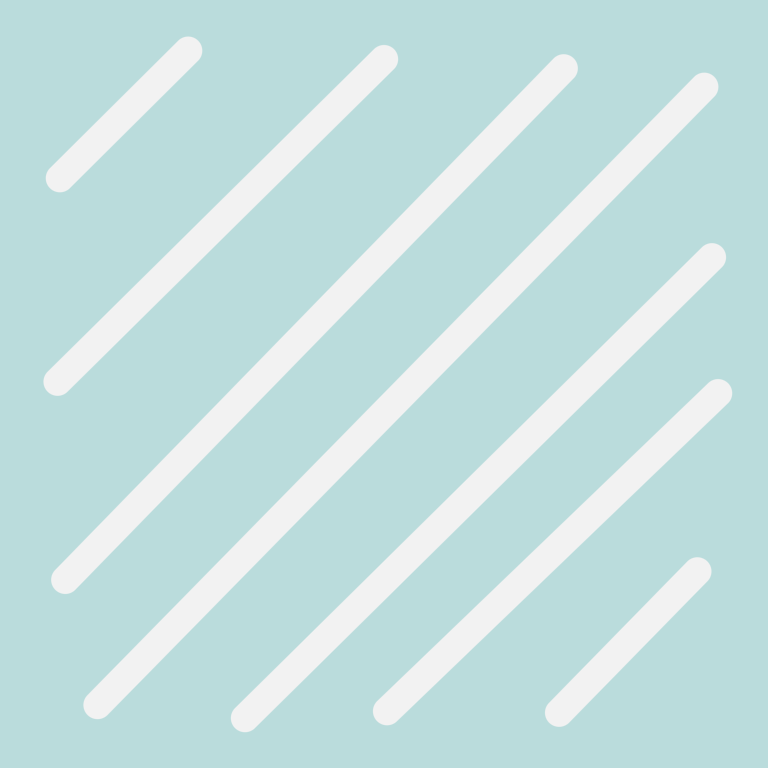
Reproduce this pattern procedurally as a Shadertoy shader.

```glsl
// Seven round-capped diagonal strokes, drawn by hand on a pale teal tile.
#define TILES 1.0
#define STROKE_COUNT 7
#define STROKE_RADIUS 0.0184
#define GROUND_COLOR vec3(0.729, 0.863, 0.863)
#define STROKE_COLOR vec3(0.949, 0.949, 0.949)

// Lower-left end (xy) and upper-right end (zw) of each stroke, in tile units
const vec4 STROKES[STROKE_COUNT] = vec4[STROKE_COUNT](
    vec4(0.078, 0.768, 0.245, 0.934),
    vec4(0.075, 0.503, 0.500, 0.923),
    vec4(0.085, 0.245, 0.734, 0.911),
    vec4(0.127, 0.082, 0.917, 0.887),
    vec4(0.319, 0.065, 0.927, 0.665),
    vec4(0.504, 0.074, 0.935, 0.488),
    vec4(0.728, 0.072, 0.908, 0.256)
);

// Signed distance to a line segment with round caps
float capsuleDistance(vec2 p, vec2 a, vec2 b, float radius) {
    vec2 pa = p - a;
    vec2 ba = b - a;
    float along = clamp(dot(pa, ba) / dot(ba, ba), 0.0, 1.0);
    return length(pa - ba * along) - radius;
}

void mainImage(out vec4 fragColor, in vec2 fragCoord) {
    // Every stroke stays inside its tile, so the tile edges join seamlessly
    vec2 tileUv = fract(TILES * fragCoord / iResolution.y);
    float pixel = TILES / iResolution.y;

    // Union of all strokes
    float nearest = 1.0;
    for (int i = 0; i < STROKE_COUNT; i++) {
        vec4 ends = STROKES[i];
        nearest = min(nearest, capsuleDistance(tileUv, ends.xy, ends.zw, STROKE_RADIUS));
    }

    // Antialiased fill
    float coverage = smoothstep(0.75 * pixel, -0.75 * pixel, nearest);
    fragColor = vec4(mix(GROUND_COLOR, STROKE_COLOR, coverage), 1.0);
}
```
